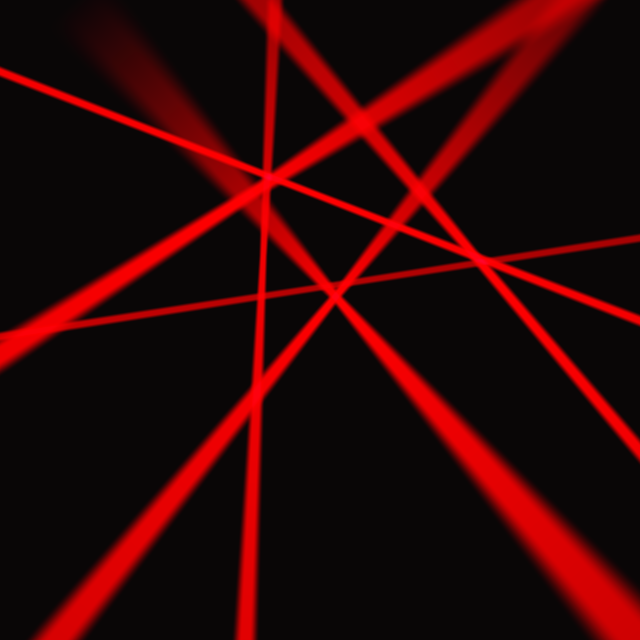
This background is drawn by a three.js fragment shader. Its source:

```glsl
varying vec2 vUv;

const vec3 BACKGROUND = vec3(0.035, 0.022, 0.025);
const vec3 BEAM_RED = vec3(1.0, 0.0, 0.005);
const vec3 CROSSING_TINT = vec3(0.0, 0.02, 0.16);
const float CORE_EDGE = 0.30;      // flat core, as a share of the half width
const float OUTER_EDGE = 1.18;     // where the soft edge ends
const float TINT_THRESHOLD = 1.55; // summed light at which crossings turn pink

// Piecewise linear value: x at the start, y at the waist, z at the end.
float alongBeam(vec3 stops, float t, float waist) {
  return t < waist
    ? mix(stops.x, stops.y, t / waist)
    : mix(stops.y, stops.z, (t - waist) / (1.0 - waist));
}

// Soft light of a beam that narrows to a waist between its two ends.
float beam(vec2 p, vec2 start, vec2 end, float waist, vec3 halfWidths, vec3 glows) {
  vec2 axis = end - start;
  vec2 offset = p - start;
  float t = clamp(dot(offset, axis) / dot(axis, axis), 0.0, 1.0);
  float distanceToAxis = abs(offset.x * axis.y - offset.y * axis.x) / length(axis);
  float across = distanceToAxis / alongBeam(halfWidths, t, waist);
  return alongBeam(glows, t, waist) * (1.0 - smoothstep(CORE_EDGE, OUTER_EDGE, across));
}

// x holds the screened light, y the plain sum.
void addLight(inout vec2 light, float amount) {
  light.x = 1.0 - (1.0 - light.x) * (1.0 - amount);
  light.y += amount;
}

void main() {
  vec2 p = vUv;
  vec2 light = vec2(0.0);

  // Thin beams running across
  addLight(light, beam(p, vec2(0.0, 0.888), vec2(1.0, 0.499), 0.5,
    vec3(0.0085, 0.007, 0.0095), vec3(0.96, 1.0, 0.96)));
  addLight(light, beam(p, vec2(0.0, 0.474), vec2(1.0, 0.628), 0.5,
    vec3(0.008, 0.0065, 0.0075), vec3(0.78, 0.70, 0.64)));

  // Beams rising to the upper right
  addLight(light, beam(p, vec2(0.0, 0.446), vec2(0.866, 1.0), 0.46,
    vec3(0.026, 0.012, 0.040), vec3(0.94, 1.0, 0.60)));
  addLight(light, beam(p, vec2(0.0885, 0.0), vec2(0.901, 1.0), 0.54,
    vec3(0.034, 0.0085, 0.037), vec3(0.84, 1.0, 0.38)));

  // Steep beam on the left
  addLight(light, beam(p, vec2(0.430, 1.0), vec2(0.3835, 0.0), 0.4,
    vec3(0.014, 0.0065, 0.019), vec3(0.58, 0.95, 0.88)));

  // Beams falling to the lower right
  addLight(light, beam(p, vec2(0.403, 1.0), vec2(1.0, 0.2955), 0.56,
    vec3(0.026, 0.0095, 0.0135), vec3(0.62, 1.0, 0.95)));
  addLight(light, beam(p, vec2(0.117, 1.0), vec2(0.996, 0.0), 0.465,
    vec3(0.060, 0.009, 0.057), vec3(0.0, 1.0, 0.80)));

  vec3 color = mix(BACKGROUND, BEAM_RED, light.x);
  color += CROSSING_TINT * max(light.y - TINT_THRESHOLD, 0.0);
  gl_FragColor = vec4(color, 1.0);
}
```
